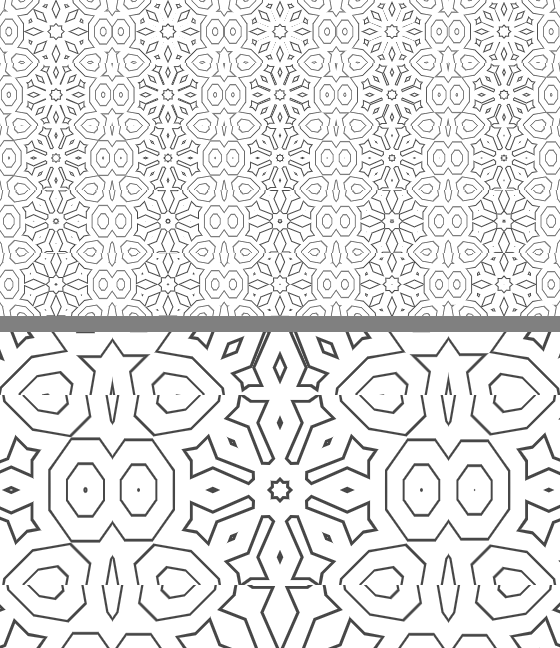
Top, the full canvas; bottom, a detail of the centre.
Give the GLSL for this pattern, as a WebGL 1 fragment shader.

```glsl
precision highp float;
// A 5 by 5 grid of eightfold kaleidoscope cells drawn as fine grey outlines.
// Each cell shows contours of one faceted height field (star, darts, ovals);
// the contour level slides a little from cell to cell in reading order.

uniform vec2 u_resolution;

#define REPEATS 5.0            // cells across and down
#define START_PHASE 0.88       // contour level of the top left cell
#define STAR_STEP 0.0814       // contour spacing of the central star
#define STAR_NOTCH 1.07        // depth of the notches between star tips
#define DART_POS 0.20          // distance of the darts from the centre
#define DART_STEP vec2(0.139, 0.061)
#define OVAL_POS 0.421         // distance of the ovals from the centre
#define OVAL_STEP vec2(0.052, 0.074)
#define LEVEL_LENGTH 0.056     // mean distance covered by one level
#define BOLD_WIDTH 0.0091      // line width near the centre
#define FINE_WIDTH 0.0063      // line width around the ovals
#define INK vec3(0.28)

// Mirror the plane into one wedge from 0 to 22.5 degrees.
vec2 foldWedge(vec2 p) {
  p = abs(p);
  if (p.y > p.x) p = p.yx;
  vec2 mirror = vec2(-0.38268, 0.92388);
  return p - 2.0 * max(0.0, dot(p, mirror)) * mirror;
}

float octagon(vec2 p) {
  p = abs(p);
  return max(max(p.x, p.y), 0.72 * (p.x + p.y));
}

// Lowest of three faceted basins; the ridges between them form the arms.
float heightField(vec2 p) {
  float star = (p.x + STAR_NOTCH * p.y) / STAR_STEP;
  vec2 d = abs(p - vec2(DART_POS, 0.0)) / DART_STEP;
  float dart = 0.32 + d.x + d.y;
  float oval = octagon((p - vec2(OVAL_POS, 0.0)) / OVAL_STEP) - 1.62;
  return min(star, min(dart, oval));
}

void main() {
  // Cell coordinates, with the cell width as the unit
  vec2 grid = gl_FragCoord.xy / u_resolution * REPEATS;
  vec2 cell = floor(grid);
  vec2 p = (fract(grid) - 0.5) * vec2(1.0, u_resolution.y / u_resolution.x);

  // Contour level follows the cell number, counted from the top left
  float number = (REPEATS - 1.0 - cell.y) * REPEATS + cell.x;
  float level = START_PHASE - number / (REPEATS * REPEATS);
  float offset = heightField(foldWedge(p)) - level;
  float dist = abs(fract(offset + 0.5) - 0.5) * LEVEL_LENGTH;

  // Antialiased stroke, bold inside and fine outside
  float width = mix(BOLD_WIDTH, FINE_WIDTH, smoothstep(0.28, 0.35, length(p)));
  float pixel = REPEATS / u_resolution.x;
  float coverage = clamp((0.5 * width - dist) / pixel + 0.5,
                         0.0, min(1.0, width / pixel));

  gl_FragColor = vec4(mix(vec3(1.0), INK, coverage), 1.0);
}
```
